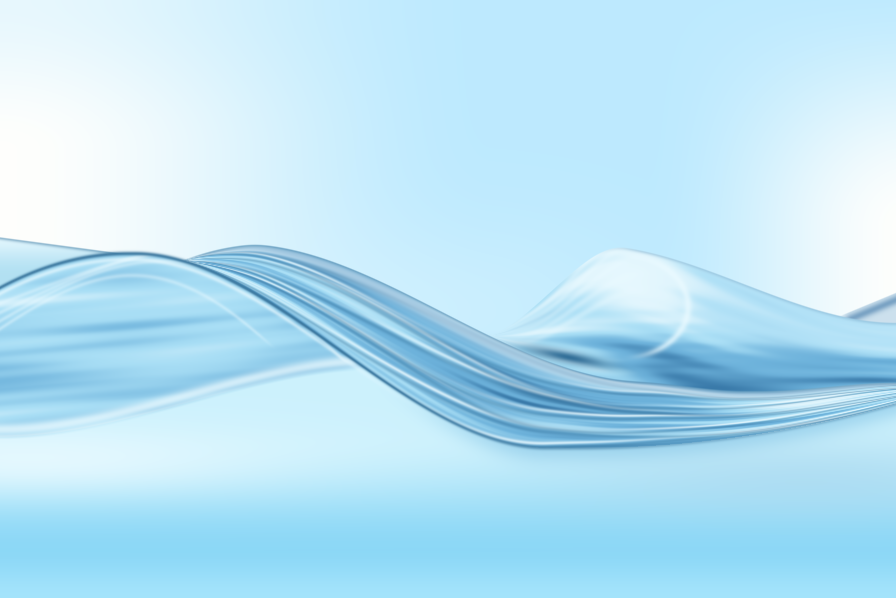
Reproduce this background procedurally as a Shadertoy shader.

```glsl
vec2 gradientAt(vec2 cell) {
    float a = 6.2832 * fract(sin(dot(cell, vec2(127.1, 311.7))) * 43758.5);
    return vec2(cos(a), sin(a));
}

float noise(vec2 p) {
    vec2 i = floor(p), f = fract(p), e = vec2(1, 0);
    vec2 u = f * f * (3.0 - 2.0 * f);
    float low = mix(dot(gradientAt(i), f), dot(gradientAt(i + e), f - e), u.x);
    float high = mix(dot(gradientAt(i + e.yx), f - e.yx), dot(gradientAt(i + 1.0), f - 1.0), u.x);
    return mix(low, high, u.y);
}

float folds(vec2 p) { return noise(p) + 0.55 * noise(p * vec2(1.4, 2.3) + 7.3); }

float rise(float a, float b, float x) { return smoothstep(a, b, x); }

float fall(float a, float b, float x) { return 1.0 - smoothstep(a, b, x); }

float below(float d) { return fall(-1.0, 1.0, d * iResolution.y); }

float stroke(float d, float width) { return exp(-d * d / (width * width)); }

float blob(vec2 p, float cx, float cy, float w, float h) {
    return stroke(p.x - cx, w) * stroke(p.y - cy, h);
}

// Wave profiles
float frontEdge(float x) {
    float l = max(0.143 - x, 0.0), r = max(x - 0.65, 0.0);
    return 0.576 - 0.325 * rise(0.15, 0.61, x) - 2.8 * l * l + 0.6 * r * r;
}

float ribbonTop(float x) {
    float l = max(0.3 - x, 0.0);
    return 0.592 - 0.23 * rise(0.27, 0.72, x) - 3.0 * l * l - 0.016 * rise(0.7, 0.83, x) + 0.014 * rise(0.85, 1.0, x);
}

float humpTop(float x) {
    return 0.59 - 0.13 * rise(0.66, 1.0, x) - 0.155 * fall(0.53, 0.7, x);
}

vec3 waterColor(float tone) {
    vec3 c = mix(vec3(0.88, 0.96, 0.99), vec3(0.66, 0.87, 0.96), rise(0.0, 0.35, tone));
    c = mix(c, vec3(0.43, 0.7, 0.86), rise(0.3, 0.7, tone));
    return mix(c, vec3(0.2, 0.45, 0.64), rise(0.65, 1.15, tone));
}

void mainImage(out vec4 fragColor, in vec2 fragCoord) {
    vec2 p = fragCoord / iResolution.xy;
    float x = p.x, y = p.y;
    float front = frontEdge(x), top = ribbonTop(x), hump = humpTop(x);
    float base = 0.27 + 0.115 * rise(0.0, 0.42, x);
    vec3 gleam = vec3(0.92, 0.98, 1.0), rim = vec3(0.2, 0.44, 0.6);

    // Sky
    float haze = fall(0.0, 0.55, x) * (1.0 - 0.35 * rise(0.75, 1.0, y));
    haze = max(haze, rise(0.72, 1.02, x) * fall(0.62, 1.05, y));
    vec3 col = mix(vec3(0.74, 0.915, 0.995), vec3(0.995, 0.998, 0.99), haze);
    col = mix(col, gleam, 0.3 * blob(p, 0.5, 0.48, 0.2, 0.15));

    // Calm water below
    vec3 calm = mix(vec3(0.64, 0.89, 0.985), vec3(0.55, 0.845, 0.965), rise(0.0, 0.08, y));
    calm = mix(calm, vec3(0.8, 0.945, 0.99), rise(0.08, 0.27, y));
    calm = mix(calm, gleam, 0.8 * blob(p, 0.03, 0.23, 0.3, 0.06));
    calm = mix(calm, vec3(0.66, 0.84, 0.93), 0.6 * blob(p, 0.9, 0.2, 0.25, 0.07));
    calm = mix(calm, vec3(0.52, 0.77, 0.9), 0.55 * stroke(front - y, 0.025) * rise(0.4, 0.6, x));
    col = mix(col, calm, below(y - min(front, base)));

    // Far right crest
    float crest = y - 0.473 - 0.62 * (x - 0.94);
    vec3 crestColor = mix(vec3(0.8, 0.88, 0.93), vec3(0.48, 0.64, 0.77), stroke(crest + 0.012, 0.008));
    col = mix(col, crestColor, below(crest) * rise(0.93, 0.95, x) * step(front, y));

    // Right hump, translucent above a dark foot
    float h = (y - top) / max(hump - top, 0.01);
    float tone = 0.22 + 0.45 * folds(vec2(x * 5.0, h * 4.0 + x * 3.0));
    tone += 0.75 * exp(-h * h * 7.0) * rise(0.6, 0.76, x) * fall(0.8, 1.4, x);
    tone += 0.18 * noise(vec2(x * 4.0, y * 70.0)) * fall(0.3, 0.8, h);
    vec3 body = mix(waterColor(tone), vec3(0.72, 0.89, 0.97), 0.6 * rise(0.74, 0.82, x) * rise(0.35, 0.65, h));
    for (float k = 0.0; k < 5.0; k++) {
        float arc = 0.425 + k * 0.01 + (0.09 + 0.018 * k) * rise(0.57, 0.72, x);
        body = mix(body, gleam, 0.4 * stroke(y - arc, 0.007) * fall(0.67, 0.74, x));
    }
    float shell = length((p - vec2(0.695, 0.487)) / vec2(0.073, 0.085));
    body = mix(body, gleam, 0.7 * stroke(shell - 1.0, 0.06) * rise(0.69, 0.75, x));
    body = mix(body, gleam, 0.5 * blob(p, 0.7, 0.53, 0.035, 0.05));
    body = mix(body, vec3(0.55, 0.73, 0.84), 0.6 * stroke(y - hump, 0.004) * rise(0.66, 0.72, x));
    col = mix(col, body, below(y - hump) * step(front, y) * rise(0.53, 0.6, x));
    col = mix(col, rim, blob(p, 0.635, 0.593 - 0.3 * x, 0.05, 0.01));

    // Left back sheet
    float back = y - 0.603 + 0.2 * x;
    vec3 sheet = mix(vec3(0.7, 0.88, 0.95), gleam, rise(0.54, 0.62, y));
    sheet = mix(sheet, rim, 0.5 * stroke(back, 0.004));
    col = mix(col, sheet, below(back) * step(front, y) * fall(0.17, 0.25, x));

    // Left glass sheet with level streaks
    float g = (y - base) / max(front - base, 0.01);
    tone = 0.3 + 0.3 * folds(vec2(x * 4.0, y * 17.0 - x * 2.0)) + 0.2 * noise(vec2(x * 3.0, y * 60.0 - x * 8.0));
    tone += 0.32 * blob(p, 0.06, 0.36, 0.25, 0.05) + 0.15 * rise(0.18, 0.33, x) * g;
    vec3 glass = waterColor(tone);
    for (float k = 0.0; k < 4.0; k++) {
        float arc = 0.45 + 0.035 * k + 0.11 * sin(x * (9.0 - k) - 0.2 * k) - 0.8 * x * x;
        glass = mix(glass, gleam, 0.4 * stroke(y - arc, 0.004) * rise(0.4, 0.6, g));
    }
    glass = mix(glass, gleam, 0.75 * stroke(y - base - 0.012, 0.01));
    col = mix(col, glass, rise(-0.006, 0.006, y - base) * below(y - front) * fall(0.38, 0.42, x));

    // Main ribbon, its folds running along the flow
    float v = (y - front) / max(top - front, 0.008);
    tone = 0.48 + 0.55 * folds(vec2(x * 4.0, v * 6.0 + x * 2.0)) + 0.2 * noise(vec2(x * 6.0, v * 24.0));
    tone += 0.25 * blob(vec2(x, v), 0.57, 0.55, 0.2, 0.4) - 0.15 * rise(0.8, 1.0, x);
    vec3 ribbon = waterColor(tone);
    for (float k = 0.0; k < 8.0; k++) {
        float lane = v - (k + 0.5) / 8.0 - 0.05 * sin(x * 10.0 + k * 2.1);
        float glint = 0.45 + 0.35 * sin(x * 13.0 + k * 1.7);
        ribbon = mix(ribbon, gleam, glint * stroke(lane, 0.022));
        ribbon = mix(ribbon, rim, 0.35 * stroke(lane + 0.05, 0.025));
    }
    ribbon = mix(ribbon, vec3(0.7, 0.81, 0.89), 0.75 * stroke(v - 0.93, 0.08));
    ribbon = mix(ribbon, rim, 0.45 * stroke(y - top, 0.004));
    col = mix(col, ribbon, below(front - y) * below(y - top) * rise(0.18, 0.24, x));

    // Dark front rim with a pale inner line
    col = mix(col, gleam, 0.6 * stroke(y - front + 0.01, 0.004) * fall(0.3, 0.5, x));
    col = mix(col, rim, (0.85 - 0.5 * rise(0.4, 0.8, x)) * stroke(y - front, 0.0035));
    fragColor = vec4(col, 1.0);
}
```
